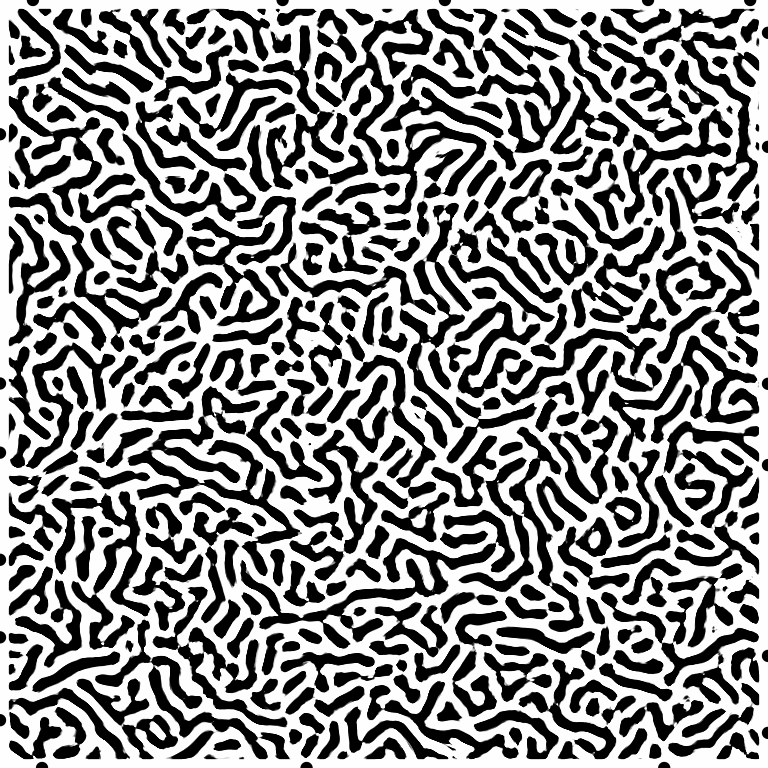
A WebGL 2 fragment shader for this pattern:

```glsl
#version 300 es
precision highp float;

uniform vec2 u_resolution;
out vec4 outColor;

const float TAU = 6.2831853;
const float GOLDEN_ANGLE = 2.3999632;
const float STRIPES = 42.0;      // stripe periods across the canvas
const float GRAIN_SIZE = 1.3;    // cell of one wave packet, in periods
const int TAPS = 52;
const vec3 INK = vec3(0.0);
const vec3 PAPER = vec3(0.995);

vec4 hash4(vec2 cell) {
    vec4 p = fract(cell.xyxy * vec4(0.1031, 0.1030, 0.0973, 0.1099));
    p += dot(p, p.wzxy + 33.33);
    return fract((p.xxyz + p.yzzw) * p.zywx);
}

// Cellular noise: every cell holds one wave packet with its own direction.
float wavePackets(vec2 p, float cellSize) {
    vec2 grid = p / cellSize;
    vec2 home = floor(grid);
    float sum = 0.0;
    for (int y = -1; y <= 1; y++) {
        for (int x = -1; x <= 1; x++) {
            vec2 cell = home + vec2(x, y);
            vec4 seed = hash4(cell + 71.0);
            vec2 offset = grid - cell - seed.xy;
            float falloff = max(1.0 - dot(offset, offset), 0.0);
            vec2 direction = normalize(seed.zw - 0.5 + 1e-4);
            float phase = dot(direction, offset) * cellSize + dot(seed.xy, vec2(7.0, 11.0));
            sum += falloff * falloff * sin(TAU * phase);
        }
    }
    return sum;
}

float softClip(float value, float knee) {
    return value / sqrt(value * value + knee);
}

// Ring-shaped band-pass weight that favours a wavelength of one period.
float ringWeight(float r, float radius) {
    float x = TAU * r;
    float bessel = 0.5 * (cos(0.924 * x) + cos(0.383 * x));
    return bessel * (1.0 - r * r / (radius * radius));
}

// Clips and filters the packets; returns the field and its gradient per period.
vec3 labyrinth(vec2 p, float radius) {
    const float STEP = 0.02;
    vec3 sum = vec3(0.0);
    float total = 0.0;
    for (int i = 0; i < TAPS; i++) {
        float r = radius * sqrt((float(i) + 0.5) / float(TAPS));
        float angle = float(i) * GOLDEN_ANGLE;
        vec2 direction = vec2(cos(angle), sin(angle));
        float weight = ringWeight(r, radius);
        float change = (ringWeight(r + STEP, radius) - ringWeight(r - STEP, radius)) / (2.0 * STEP);
        float source = softClip(wavePackets(p + r * direction, GRAIN_SIZE), 0.1);
        sum += source * vec3(weight, -change * direction);
        total += abs(weight);
    }
    return sum / total;
}

// Signed distance inside the worms: cut at a high level, then thickened,
// so that weak bridges break into separate rounded ends.
float wormDistance(vec3 field, float cut, float growth) {
    float steepness = length(field.yz) / TAU;
    float level = (field.x - cut) / sqrt(steepness * steepness + 0.006) + growth;
    return level / (TAU * STRIPES);
}

float roundIntersection(float a, float b, float radius) {
    vec2 corner = max(radius - vec2(a, b), 0.0);
    return max(radius, min(a, b)) - length(corner);
}

// Sparse half dots that sit on the canvas border.
float borderDots(vec2 uv, vec2 toEdge, float count, float radius) {
    bool vertical = toEdge.x < toEdge.y;
    float along = (vertical ? uv.y : uv.x) * count;
    float across = vertical ? uv.x : uv.y;
    float side = step(0.5, across) + (vertical ? 2.0 : 0.0);
    vec4 seed = hash4(vec2(floor(along), side) + 13.0);
    float center = floor(along) + mix(0.2, 0.8, seed.x);
    float dist = radius - length(vec2((along - center) / count, min(toEdge.x, toEdge.y)));
    return seed.y > 0.5 ? dist : -1.0;
}

void main() {
    vec2 uv = gl_FragCoord.xy / u_resolution;
    float pixel = 1.0 / min(u_resolution.x, u_resolution.y);
    float shape = wormDistance(labyrinth(uv * STRIPES, 1.1), 0.14, 0.42);

    // Blank margin around the worms
    vec2 toEdge = min(uv, 1.0 - uv);
    shape = roundIntersection(shape, min(toEdge.x, toEdge.y) - 0.0115, 0.004);
    shape = max(shape, borderDots(uv, toEdge, 9.0, 0.008));

    float coverage = smoothstep(-0.65 * pixel, 0.65 * pixel, shape);
    outColor = vec4(mix(PAPER, INK, coverage), 1.0);
}
```
